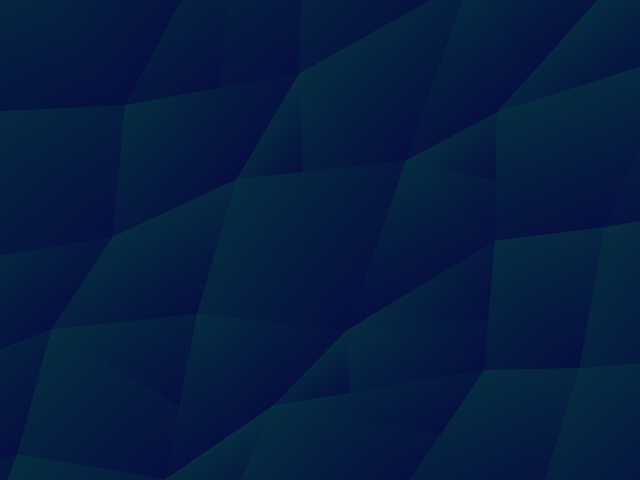
This background is drawn by a Shadertoy shader. Its source:

```glsl
// Dark low-poly backdrop: irregular triangles, each shaded from teal to navy.

const vec3  TEAL         = vec3(0.020, 0.180, 0.250);
const vec3  NAVY         = vec3(0.020, 0.060, 0.250);
const float ROWS         = 3.25;   // lattice edges per canvas height
const float JITTER       = 0.34;   // largest vertex shift, in edges (below 0.43)
const float MESH_ANGLE   = 0.20;   // tilt of the first lattice axis
const float AXIS_SPREAD  = 1.0472; // angle between the lattice axes
const float SPLIT_SHARE  = 0.30;   // share of facets cut in two
const float SHADE_ANGLE  = -0.90;  // mean direction from teal to navy
const float SHADE_SPREAD = 0.30;   // variation of that direction per facet
const float SHADE_CURVE  = 0.82;   // below 1 favours navy
const vec2  MESH_OFFSET  = vec2(9.4, 3.7);

float hash(vec2 p) {
    return fract(sin(dot(p, vec2(127.1, 311.7))) * 43758.5453);
}

vec2 heading(float angle) {
    return vec2(cos(angle), sin(angle));
}

// Axes of the triangular lattice
mat2 latticeBasis() {
    return mat2(heading(MESH_ANGLE), heading(MESH_ANGLE + AXIS_SPREAD));
}

// Mesh vertex, shifted evenly in all directions from its lattice point
vec2 meshVertex(vec2 id) {
    float reach = JITTER * sqrt(hash(id));
    return latticeBasis() * id + reach * heading(6.2832 * hash(id + 57.3));
}

float cross2(vec2 a, vec2 b) {
    return a.x * b.y - a.y * b.x;
}

// Distance to the left of the line from a to b
float edgeDistance(vec2 p, vec2 a, vec2 b) {
    return cross2(normalize(b - a), p - a);
}

// Facet colour times coverage in rgb, antialiased coverage in a
vec4 facet(vec2 p, vec2 a, vec2 b, vec2 c, float seed, float pixel) {
    float inside = min(edgeDistance(p, a, b),
                   min(edgeDistance(p, b, c), edgeDistance(p, c, a)));
    float coverage = clamp(0.5 + inside / pixel, 0.0, 1.0);

    // Linear gradient stretched over the extent of the facet
    vec2 dir = heading(SHADE_ANGLE + SHADE_SPREAD * (2.0 * seed - 1.0));
    vec3 ends = vec3(dot(a, dir), dot(b, dir), dot(c, dir));
    float first = min(ends.x, min(ends.y, ends.z));
    float last  = max(ends.x, max(ends.y, ends.z));
    float t = clamp((dot(p, dir) - first) / (last - first), 0.0, 1.0);
    return vec4(mix(TEAL, NAVY, pow(t, SHADE_CURVE)), 1.0) * coverage;
}

// A facet, sometimes cut from corner a to a point on the far edge
vec4 splitFacet(vec2 p, vec2 a, vec2 b, vec2 c, vec2 id, float pixel) {
    float seed = hash(id + 13.7);
    if (hash(id + 31.9) > SPLIT_SHARE) return facet(p, a, b, c, seed, pixel);
    vec2 m = mix(b, c, mix(0.35, 0.65, hash(id + 77.7)));
    return facet(p, a, b, m, seed, pixel) + facet(p, a, m, c, seed, pixel);
}

// Two facets of one lattice cell, fanned from its upper left corner
vec4 meshCell(vec2 p, vec2 id, float pixel) {
    vec2 a = meshVertex(id);
    vec2 b = meshVertex(id + vec2(1.0, 0.0));
    vec2 c = meshVertex(id + vec2(1.0, 1.0));
    vec2 d = meshVertex(id + vec2(0.0, 1.0));
    return splitFacet(p, d, a, b, id, pixel)
         + splitFacet(p, d, b, c, id + 0.37, pixel);
}

void mainImage(out vec4 fragColor, in vec2 fragCoord) {
    float pixel = ROWS / iResolution.y;
    vec2 p = fragCoord * pixel + MESH_OFFSET;
    vec2 cell = floor(inverse(latticeBasis()) * p);

    // Shifted vertices can reach into neighbouring cells
    vec4 sum = vec4(0.0);
    for (int y = -1; y <= 1; y++) {
        for (int x = -1; x <= 1; x++) {
            sum += meshCell(p, cell + vec2(float(x), float(y)), pixel);
        }
    }
    fragColor = vec4(sum.rgb / max(sum.a, 1e-4), 1.0);
}
```
